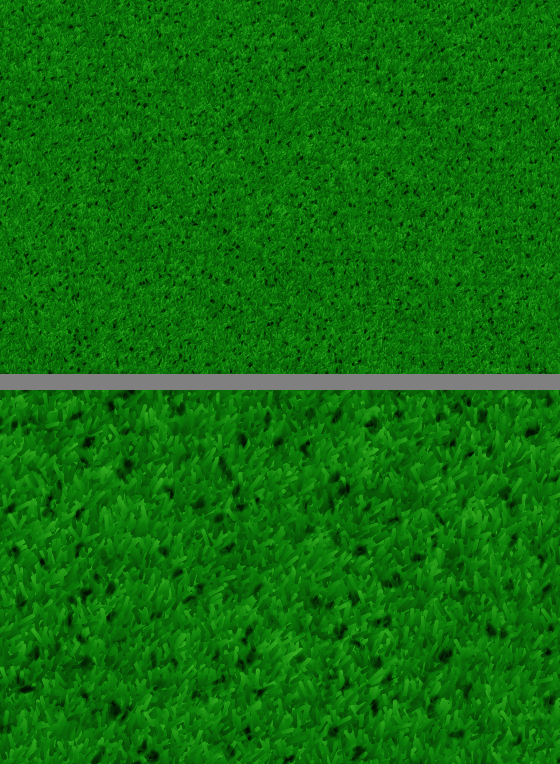
Top: the whole. Bottom: its middle third, enlarged.
This texture is drawn by a Shadertoy shader. Its source:

```glsl
// Dense green turf: short overlapping blades with small dark pits between them.
#define BLADE_ROWS 110.0   // blade cells per canvas height
#define BLADE_LAYERS 4
#define BLADE_REACH 0.65   // half length, in cells
#define BLADE_WIDTH 0.20   // half width, in cells
#define LEAN 0.35          // mean tilt from the vertical, radians
#define LEAN_SPREAD 2.0
#define PIT_ROWS 44.0      // pit cells per canvas height
#define PIT_DEPTH 0.27
#define BASE_TONE 0.458
#define TONE_SPREAD 0.23
#define SOIL_TONE 0.33

float hash(vec2 p) {
    return fract(sin(dot(p, vec2(127.1, 311.7))) * 43758.5453);
}

vec2 hash2(vec2 p) {
    return vec2(hash(p), hash(p + vec2(37.2, 17.9)));
}

float valueNoise(vec2 p) {
    vec2 cell = floor(p), f = fract(p);
    f = f * f * (3.0 - 2.0 * f);
    return mix(mix(hash(cell), hash(cell + vec2(1, 0)), f.x),
               mix(hash(cell + vec2(0, 1)), hash(cell + vec2(1, 1)), f.x), f.y);
}

// Rotates so that the y axis lies along a direction tilted right by angle.
vec2 alongTilt(vec2 p, float angle) {
    float c = cos(angle), s = sin(angle);
    return vec2(c * p.x - s * p.y, s * p.x + c * p.y);
}

// Paints one layer of scattered blades over the tone below.
float paintBlades(float tone, vec2 uv, float layer) {
    vec2 p = uv * BLADE_ROWS + layer * vec2(13.37, 7.71);
    vec2 home = floor(p);
    float blur = 0.5 * BLADE_ROWS / iResolution.y;
    for (int y = -1; y <= 1; y++)
    for (int x = -1; x <= 1; x++) {
        vec2 cell = home + vec2(x, y);
        vec2 seed = cell + layer * 51.3;
        vec2 look = hash2(seed + 9.4);
        vec2 q = alongTilt(p - cell - hash2(seed), LEAN + (look.x - 0.5) * LEAN_SPREAD);
        float along = clamp(q.y, -BLADE_REACH, BLADE_REACH);
        float dist = length(q - vec2(0.0, along));
        float cover = 1.0 - smoothstep(BLADE_WIDTH - blur, BLADE_WIDTH + blur, dist);
        float shade = BASE_TONE + TONE_SPREAD * (look.y - 0.5) + 0.06 * along / BLADE_REACH;
        tone = mix(tone, shade, cover);
    }
    return tone;
}

// Soft, slanted gaps of varied size and depth.
float pits(vec2 uv) {
    vec2 p = uv * PIT_ROWS;
    p += 0.3 * vec2(valueNoise(p * 2.7), valueNoise(p * 2.7 + 40.0));
    vec2 home = floor(p);
    float depth = 0.0;
    for (int y = -1; y <= 1; y++)
    for (int x = -1; x <= 1; x++) {
        vec2 cell = home + vec2(x, y);
        vec2 look = hash2(cell + 83.1);
        vec2 q = alongTilt(p - cell - hash2(cell + 5.7), LEAN + (look.x - 0.5) * LEAN_SPREAD);
        float dist = length(q / vec2(0.20, 0.34));
        depth = max(depth, smoothstep(0.25, 0.8, look.y) * (1.0 - smoothstep(0.3, 1.2, dist)));
    }
    return depth;
}

// Deep green shadows to slightly paler tips.
vec3 grassColour(float tone) {
    float tip = max(tone - 0.49, 0.0);
    return vec3(0.09 * tone + 0.75 * tip, tone, 0.07 * tone + 0.4 * tip);
}

void mainImage(out vec4 fragColor, in vec2 fragCoord) {
    vec2 uv = fragCoord / iResolution.y;

    // Blades over soil
    float tone = SOIL_TONE;
    for (int i = 0; i < BLADE_LAYERS; i++) tone = paintBlades(tone, uv, float(i));

    // Tufts and broad mottling
    tone += 0.09 * (valueNoise(uv * 62.0) - 0.5);
    tone += 0.03 * (valueNoise(uv * 12.0) - 0.5);

    // Gaps
    tone -= PIT_DEPTH * pits(uv);

    fragColor = vec4(grassColour(clamp(tone, 0.08, 0.72)), 1.0);
}
```
